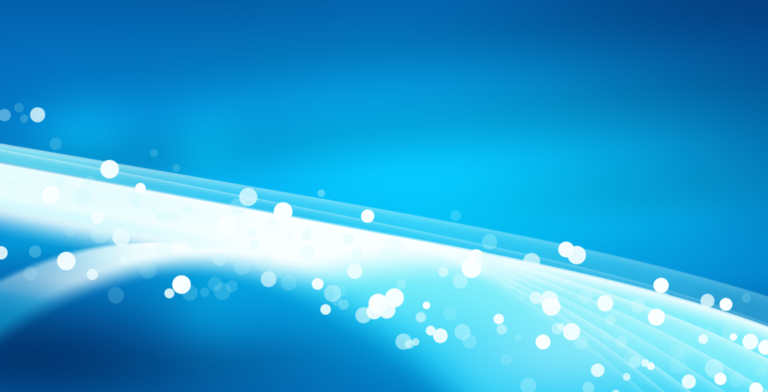
This background is drawn by a Shadertoy shader. Its source:

```glsl
// A blue backdrop crossed by a falling ribbon of white light, with an arc
// beneath it, fanned streaks on the right and scattered translucent discs.
// Edges are curves y(x) over the unit canvas; discs come from a hashed loop.

const vec3 NIGHT = vec3(0.01, 0.23, 0.49);
const vec3 DEEP  = vec3(0.01, 0.42, 0.73);
const vec3 CYAN  = vec3(0.02, 0.76, 0.96);
const vec3 PALE  = vec3(0.47, 0.93, 0.98);
const vec3 WHITE = vec3(0.98, 1.00, 1.00);

const vec2 GLOW_CENTER = vec2(0.58, 0.50);
const vec2 GLOW_SIZE   = vec2(0.46, 0.32);
const int   DISC_COUNT   = 170;
const float DISC_MIN     = 0.009;
const float DISC_MAX     = 0.025;
const float DISC_SPREAD  = 0.25;
const int   STREAK_COUNT = 7;
const float FAN_START    = 0.50;
const float FAN_SPREAD   = 1.5;

vec3 hash3(float n) {
    vec3 q = fract(n * vec3(0.1031, 0.1030, 0.0973));
    q += dot(q, q.yzx + 33.33);
    return fract((q.xxy + q.yzz) * q.zyx);
}

float valueNoise(vec2 p) {
    vec2 cell = floor(p), f = fract(p);
    f = f * f * (3.0 - 2.0 * f);
    float n = cell.x + cell.y * 57.0 + 900.0;
    return mix(mix(hash3(n).x, hash3(n + 1.0).x, f.x),
               mix(hash3(n + 57.0).x, hash3(n + 58.0).x, f.x), f.y);
}

float softSpot(vec2 p, vec2 center, vec2 size) {
    vec2 d = (p - center) / size;
    return exp(-dot(d, d));
}

// Boundary curves of the ribbon, left to right
float veilTop(float x)   { return 0.632 - 0.335 * x - 0.055 * pow(x, 5.0); }
float coreTop(float x)   { return 0.585 - 0.360 * x - 0.060 * pow(x, 6.0); }
float coreBase(float x)  { return 0.450 - 0.400 * x; }
float arcTop(float x)    { float d = max(0.22 - x, 0.0); return 0.39 - 2.2 * d * d; }
float arcBase(float x)   { float d = x - 0.26; return 0.335 - 2.7 * d * d; }

vec3 backdrop(vec2 p) {
    vec3 col = mix(DEEP, NIGHT, smoothstep(0.45, 1.0, p.x) * smoothstep(0.2, 1.0, p.y));
    col = mix(col, NIGHT, 0.3 * smoothstep(0.75, 1.05, p.y));
    col = mix(col, CYAN, softSpot(p, GLOW_CENTER, GLOW_SIZE));
    col = mix(col, CYAN, 0.50 * softSpot(p, vec2(0.27, 0.62), vec2(0.05, 0.09)));
    col = mix(col, CYAN, 0.45 * softSpot(p, vec2(0.11, 0.65), vec2(0.07, 0.10)));
    col = mix(col, CYAN, 0.40 * softSpot(p, vec2(0.27, 0.20), vec2(0.06, 0.11)));
    col = mix(col, NIGHT * 0.85, 0.9 * softSpot(p, vec2(0.04, 0.09), vec2(0.24, 0.14)));
    // Faint brushed clouds along a shallow slant
    float cloud = valueNoise(vec2(p.x * 3.0 + p.y, (p.y - 0.22 * p.x) * 9.0));
    return col * (0.94 + 0.12 * cloud);
}

vec3 addRibbon(vec3 col, vec2 p) {
    float x = p.x, y = p.y;
    float depth = coreTop(x) - y;
    float below = smoothstep(-0.006, 0.005, depth);

    // Translucent veil confined to the strip above the bright core
    float veil = smoothstep(-0.005, 0.005, veilTop(x) - y) * (1.0 - below);
    col = mix(col, PALE, veil * mix(0.75, 0.30, smoothstep(0.0, 0.4, x)));

    // Core joined with the arc, plus the glow that spills below it
    float softness = mix(0.045, 0.13, smoothstep(0.2, 0.6, x));
    float aboveArc = smoothstep(-softness, softness * 0.6, y - arcBase(x));
    float arc = aboveArc * (1.0 - smoothstep(-0.012, 0.012, y - arcTop(x)));
    arc *= mix(0.45, 1.0, smoothstep(0.0, 0.2, x));
    float core = smoothstep(-0.06, 0.035, y - coreBase(x)) * aboveArc;
    float spill = exp(-max(arcBase(x) - y, 0.0) / 0.12) * smoothstep(0.1, 0.5, x);
    float gap = softSpot(p, vec2(0.06, 0.39), vec2(0.14, 0.06));
    col = mix(col, CYAN, below * max(0.7 * spill, 0.4 * gap));

    // White near the upper edge, thinning into cyan towards the right
    float whiteDepth = mix(0.30, 0.012, smoothstep(0.05, 0.65, x));
    float feather = mix(0.09, 0.045, smoothstep(0.5, 0.8, x));
    float white = 1.0 - smoothstep(whiteDepth - 0.03, whiteDepth + feather, depth);
    vec3 body = mix(PALE, CYAN, 0.8 * smoothstep(0.08, 0.34, depth));
    float sheen = valueNoise(vec2(x * 2.0, depth * 38.0));
    body = mix(body, WHITE, white * (1.0 - 0.28 * sheen * (1.0 - smoothstep(0.1, 0.4, x))));
    body = mix(body, WHITE, 0.3 * softSpot(p, vec2(0.72, 0.08), vec2(0.14, 0.12)));
    return mix(col, body, below * max(core, arc));
}

// Thin line of light: crisp on its upper side, trailing off below
float lightLine(float d, float width) {
    return d > 0.0 ? exp(-d * d / 0.000008) : exp(d / width);
}

vec3 addStreaks(vec3 col, vec2 p) {
    for (int i = 0; i < STREAK_COUNT; i++) {
        float t = float(i) / float(STREAK_COUNT - 1);
        vec3 rnd = hash3(float(i) + 41.0);
        float drop = t * FAN_SPREAD * pow(max(p.x - FAN_START, 0.0), 1.6);
        float line = lightLine(p.y - coreTop(p.x) + drop, 0.008 + 0.016 * rnd.x);
        float fade = smoothstep(FAN_START, FAN_START + 0.12, p.x);
        col = mix(col, WHITE, line * fade * mix(0.6, 0.3, t) * (0.6 + 0.4 * rnd.y));
    }
    // Two threads edging the veil and one crossing it
    float edge = lightLine(p.y - veilTop(p.x), 0.012);
    float crossing = lightLine(p.y - mix(veilTop(p.x), coreTop(p.x), 0.3 + 0.6 * p.x), 0.007);
    return mix(col, WHITE, max(0.5 * edge, 0.45 * crossing) * mix(1.0, 0.35, p.x));
}

vec3 addDiscs(vec3 col, vec2 p, float aspect, float pixel) {
    for (int i = 0; i < DISC_COUNT; i++) {
        vec3 place = hash3(float(i) + 7.0), look = hash3(float(i) + 311.0);
        float x = (float(i) + place.x) / float(DISC_COUNT);
        float y = 0.53 - 0.48 * x + DISC_SPREAD * (place.y + place.z - 1.0);
        float radius = mix(DISC_MIN, DISC_MAX, look.x);
        float d = length((p - vec2(x, y)) * vec2(aspect, 1.0)) - radius;
        float disc = 1.0 - smoothstep(-pixel, pixel, d);
        float strength = mix(0.18, 1.0, smoothstep(0.25, 0.95, look.y));
        col = mix(col, mix(PALE, WHITE, 0.5 + 0.5 * strength), disc * strength);
    }
    return col;
}

void mainImage(out vec4 fragColor, in vec2 fragCoord) {
    vec2 p = fragCoord / iResolution.xy;
    vec3 col = addStreaks(addRibbon(backdrop(p), p), p);
    col = addDiscs(col, p, iResolution.x / iResolution.y, 1.0 / iResolution.y);
    fragColor = vec4(clamp(col, 0.0, 1.0), 1.0);
}
```
